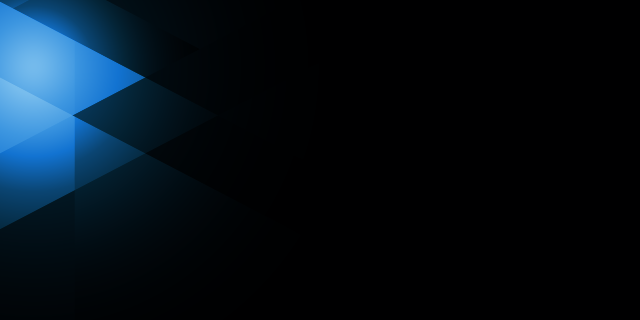
Write a WebGL 1 fragment shader that draws this background.

```glsl
precision highp float;
// Overlapping translucent blue triangles lit by a glow at the upper left, on black.
// Two slanted line families and one vertical split the plane into facets; each
// facet has its own light falloff, and the result is tinted by a colour ramp.

uniform vec2 u_resolution;

// Antialiased step: 1 where the signed distance d is positive.
float side(float d) {
  float halfPixel = 0.65 / (0.237 * u_resolution.y);
  return smoothstep(-halfPixel, halfPixel, d);
}

// Gaussian light falloff with a given strength and reach.
float falloff(float r, float strength, float reach) {
  return strength * exp(-r * r / (reach * reach));
}

// Black through teal and azure to pale blue.
vec3 blueRamp(float level) {
  vec3 color = mix(vec3(0.0, 0.0, 0.003), vec3(0.015, 0.14, 0.21), clamp(level / 0.25, 0.0, 1.0));
  color = mix(color, vec3(0.04, 0.27, 0.45), clamp((level - 0.25) / 0.25, 0.0, 1.0));
  color = mix(color, vec3(0.07, 0.45, 0.82), clamp((level - 0.5) / 0.2, 0.0, 1.0));
  color = mix(color, vec3(0.24, 0.59, 0.88), clamp((level - 0.7) / 0.15, 0.0, 1.0));
  return mix(color, vec3(0.47, 0.74, 0.93), clamp((level - 0.85) / 0.15, 0.0, 1.0));
}

void main() {
  // Measure from the top left corner, in units of the line spacing.
  vec2 p = gl_FragCoord.xy / u_resolution.y;
  p = vec2(p.x, 1.0 - p.y) / 0.237;
  float falling = p.y - 0.022 - 0.522 * p.x;
  float rising = p.y - 0.022 + 0.522 * p.x;
  float rightHalf = side(p.x - 0.985);
  float belowUpper = side(falling);
  float belowLower = side(falling - 1.0);
  float r = length(p - vec2(0.44, 0.88));

  // Top band: facets above the two falling lines.
  float upperBand = mix(falloff(r, 0.18, 1.87), falloff(r, 0.85, 1.1), side(falling + 0.75));
  upperBand += 0.08 * side(0.18 - rising);

  // Bright triangle with a paler one nested at its lower left.
  float bright = exp(-sqrt(r * r + 0.04) / 2.75) + 0.06;
  bright += 0.08 * belowLower - 0.02 * rightHalf;
  float topRow = mix(upperBand, bright, belowUpper);

  // Middle row: saturated left facets and a dim one at the right.
  float middleLeft = mix(falloff(r, 1.0, 1.98), falloff(r, 0.92, 1.76), rightHalf);
  float middleRight = mix(falloff(r, 0.15, 1.87), falloff(r, 0.5, 1.65), belowUpper);
  float middleRow = mix(middleRight, middleLeft, belowLower);

  // Bottom row: faint facets fading into the dark.
  float bottomLeft = mix(falloff(r, 0.3, 2.2), falloff(r, 0.5, 1.87), rightHalf);
  float bottomRight = mix(falloff(r, 0.15, 1.87), falloff(r, 0.2, 1.87), side(-falling));
  float bottomRow = mix(bottomRight, bottomLeft, belowLower);

  float level = mix(topRow, middleRow, side(rising - 2.0));
  level = mix(level, bottomRow, side(rising - 3.0));
  gl_FragColor = vec4(blueRamp(level), 1.0);
}
```
